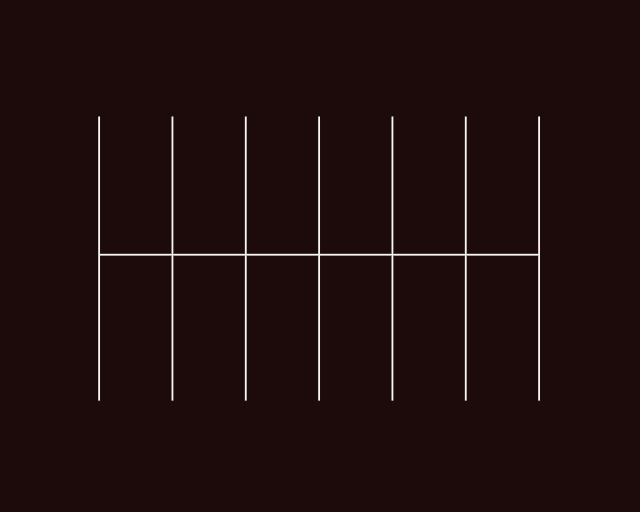
Reproduce this pattern procedurally as a WebGL 1 fragment shader.

```glsl
precision highp float;
// Seven thin white uprights, evenly spaced and crossed by one level bar, on dark maroon.
uniform vec2 u_resolution;

// Antialiased coverage of a box, with edges softened over one pixel
float boxCoverage(vec2 p, vec2 halfSize, float pixel) {
  vec2 inside = clamp((halfSize - abs(p)) / pixel + 0.5, 0.0, 1.0);
  return inside.x * inside.y;
}

void main() {
  // Centred coordinates, in canvas widths
  float pixel = 1.0 / u_resolution.x;
  vec2 p = (gl_FragCoord.xy - 0.5 * u_resolution) * pixel + vec2(0.0014, 0.0);
  float spacing = 0.11458;
  float halfLine = 0.00143;

  // Uprights: fold x onto the nearest of seven lines
  float nearest = clamp(floor(p.x / spacing + 0.5), -3.0, 3.0);
  vec2 local = vec2(p.x - nearest * spacing, p.y + 0.004);
  float uprights = boxCoverage(local, vec2(halfLine, 0.222), pixel);

  // Crossbar, ending at the outer uprights
  float crossbar = boxCoverage(p - vec2(0.0, 0.002), vec2(3.0 * spacing, halfLine), pixel);

  vec3 color = mix(vec3(0.114, 0.043, 0.043), vec3(0.97, 0.965, 0.96), max(uprights, crossbar));
  gl_FragColor = vec4(color, 1.0);
}
```
